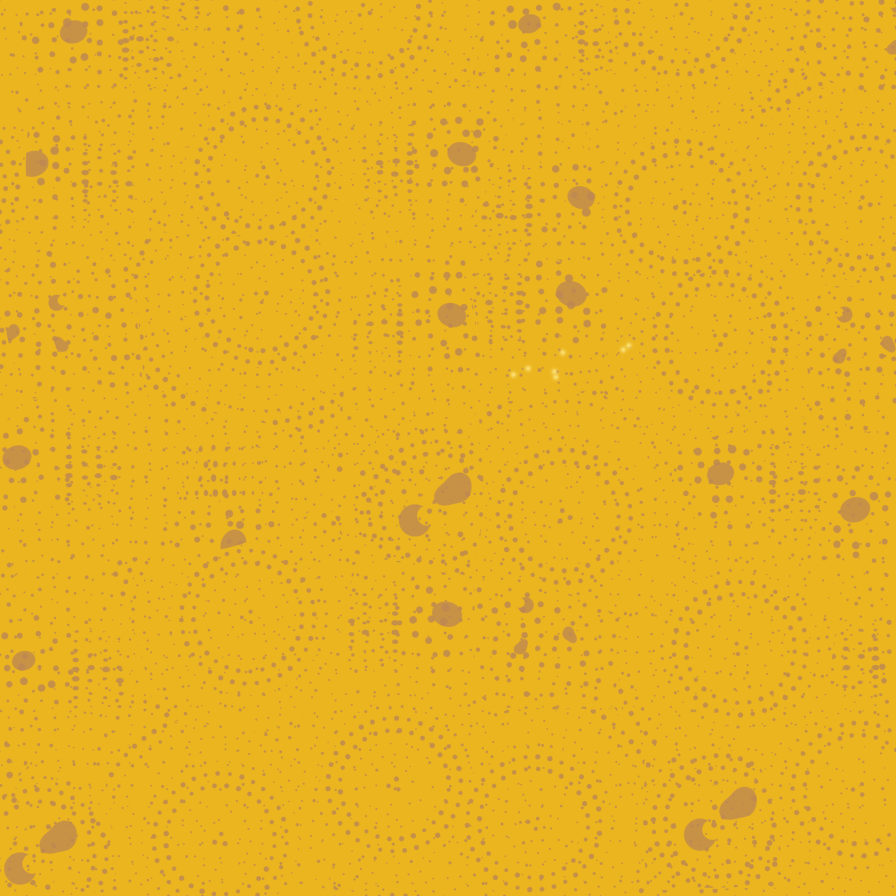
A Shadertoy shader for this pattern:

```glsl
vec2 hash2(vec2 p) {
    return fract(sin(vec2(dot(p, vec2(127.1, 311.7)), dot(p, vec2(269.5, 183.3)))) * 43758.55);
}

float fill(float d) {
    float edge = 0.8 / iResolution.y;
    return 1.0 - smoothstep(-edge, edge, d);
}

// One jittered dot per square cell
float scatter(vec2 p, float size, float radius) {
    vec2 id = floor(p / size);
    vec2 h = hash2(id + size * 900.0);
    vec2 center = (id + 0.25 + 0.5 * h) * size;
    return fill(length(p - center) - radius * (0.35 + 0.65 * hash2(id + 7.3).x));
}

// Concentric circles of dots, heavy and faint in turn
float dottedRings(vec2 p, float seed) {
    float gap = 0.0135;
    float ring = floor(length(p) / gap);
    float r = (ring + 0.5) * gap;
    float count = floor(6.28319 * r / 0.0135);
    float turn = hash2(vec2(ring, seed)).x;
    float slot = floor((atan(p.y, p.x) / 6.28319 + 0.5) * count + turn);
    float a = ((slot + 0.5 - turn) / count - 0.5) * 6.28319;
    float heavy = smoothstep(-0.3, 0.7, cos(6.28319 * (r - 0.07) / 0.075));
    float grain = hash2(vec2(slot, ring + seed)).y;
    float radius = mix(0.0011 * step(0.45, grain), 0.0021 + 0.0009 * grain, heavy);
    return fill(length(p - r * vec2(cos(a), sin(a))) - radius) * step(0.0005, radius);
}

// Parallel rows of dots, tapering towards the ends
float dottedColumns(vec2 p, float seed) {
    float m = 0.0;
    for (int i = 0; i < 4; i++) {
        float n = float(i);
        float gap = 0.0105 + 0.004 * mod(n, 2.0);
        float y = (floor(p.y / gap) + 0.5) * gap;
        vec2 h = hash2(vec2(y * 300.0, n + seed));
        float radius = 0.0036 * (1.0 - abs(y) / 0.066) * (i == 0 ? 1.0 : 0.4 + 0.7 * h.x);
        vec2 q = p - vec2(0.0165 * n + 0.003 * (h.y - 0.5) * min(n, 1.0), y);
        m = max(m, fill(length(q * vec2(0.8, 1.1)) - radius) * step(0.0007, radius));
    }
    return m;
}

float bean(vec2 p, float size, float tilt) {
    float c = cos(tilt), s = sin(tilt);
    p = mat2(c, -s, s, c) * p;
    float lump = 0.09 * sin(3.0 * atan(p.y, p.x) + 1.0);
    return fill((length(p * vec2(1.0, 1.5)) - size * (1.0 + lump)) * 0.8);
}

float crescent(vec2 p, float size) {
    return fill(max(length(p) - size, 0.62 * size - length(p - size * vec2(-0.75, 0.3))));
}

void mainImage(out vec4 fragColor, in vec2 fragCoord) {
    vec2 uv = fragCoord / iResolution.y;
    vec3 gold = vec3(0.92, 0.71, 0.12);
    vec3 mauve = vec3(0.67, 0.46, 0.40);

    // Weighted cellular partition: ring cells claim more room
    vec2 base = floor(uv * 5.6), local = vec2(0.0), cell = vec2(0.0);
    float near = 9.0, second = 9.0;
    for (int j = -1; j <= 1; j++)
    for (int i = -1; i <= 1; i++) {
        vec2 id = base + vec2(i, j);
        vec2 q = uv - (id + 0.25 + 0.5 * hash2(id)) / 5.6;
        float d = length(q) - 0.035 * step(hash2(id + 31.7).x, 0.34);
        if (d < near) {
            second = near;
            near = d;
            local = q;
            cell = id;
        } else second = min(second, d);
    }
    vec2 pick = hash2(cell + 31.7);
    float seed = dot(cell, vec2(3.7, 11.3));
    float inside = smoothstep(0.0, 0.003, second - near);
    vec2 q = local;
    if (pick.y < 0.5) q.x = -q.x;

    // Motif of the cell
    float dots = 0.0, blobs = 0.0;
    if (pick.x < 0.34) {
        dots = dottedRings(q, seed);
    } else if (pick.x < 0.74) {
        if (pick.y > 0.88) q = q.yx;
        vec2 paw = q - vec2(-0.04, 0.015);
        float halo = 1.0 - smoothstep(0.02, 0.085, length(paw));
        dots = max(dottedColumns(q - vec2(0.018, 0.0), seed), scatter(uv, 0.0175, 0.0022 + 0.0028 * halo));
        blobs = fill((length(mat2(0.96, -0.28, 0.28, 0.96) * paw * vec2(1.0, 1.22)) - 0.0125 - 0.005 * fract(pick.y * 7.0)) * 0.9);
    } else if (pick.x < 0.9) {
        blobs = max(bean(q - vec2(-0.022, 0.02), 0.023, -0.6), crescent(q - vec2(0.022, -0.014), 0.018));
        dots = max(dottedRings(q, seed), scatter(uv, 0.023, 0.0032));
    } else {
        blobs = max(crescent(q - vec2(-0.015, 0.025), 0.009), bean(q - vec2(-0.02, -0.022), 0.0095, 0.9));
        blobs = max(blobs, bean(q - vec2(0.034, -0.008), 0.01, -1.0));
        dots = scatter(uv, 0.0165, 0.0036);
    }
    dots *= inside;
    blobs *= inside;

    // Fine grains everywhere
    dots = max(dots, scatter(uv + 0.37, 0.021, 0.0018));

    vec3 col = mix(gold, mauve, 0.55 * blobs);
    col = mix(col, mauve, dots * mix(0.6, 0.3, blobs));

    // A few pale sparks
    for (int i = 0; i < 7; i++) {
        vec2 spark = vec2(0.57, 0.575) + hash2(vec2(float(i), 4.0)) * vec2(0.16, 0.065);
        vec2 d = (uv - spark) / 0.0032;
        col = mix(col, vec3(1.0, 0.9, 0.5), 0.85 * exp(-dot(d, d)));
    }
    fragColor = vec4(col, 1.0);
}
```
